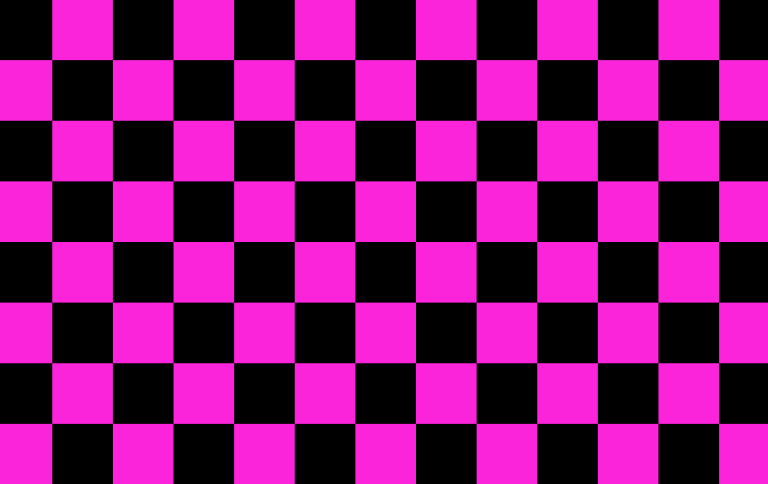
Reproduce this pattern procedurally as a WebGL 2 fragment shader.

```glsl
#version 300 es
precision highp float;
// Two-colour checkerboard of square cells, eight rows high.
// Each axis gives a signed alternating band; the product of the two
// bands selects the colour, with edges softened over one pixel.

uniform vec2 u_resolution;
out vec4 outColor;

const vec3 BLACK = vec3(0.0);
const vec3 MAGENTA = vec3(0.99, 0.14, 0.86);

// Lengths are in canvas heights.
const float CELL_SIZE = 0.12525;
const vec2 GRID_ANCHOR = vec2(0.8595, 0.5);

// +1 in even cells and -1 in odd cells, with a ramp of the given width.
vec2 alternatingBands(vec2 cellPos, float edgeWidth) {
    vec2 edgeDistance = 0.5 - abs(mod(cellPos + 0.5, 2.0) - 1.0);
    return clamp(2.0 * edgeDistance / edgeWidth, -1.0, 1.0);
}

// 0 where the cell indices have equal parity, 1 where they differ.
float checker(vec2 cellPos, float edgeWidth) {
    vec2 bands = alternatingBands(cellPos, edgeWidth);
    return 0.5 - 0.5 * bands.x * bands.y;
}

void main() {
    vec2 pos = gl_FragCoord.xy / u_resolution.y;
    vec2 cellPos = (pos - GRID_ANCHOR) / CELL_SIZE;
    float pixelWidth = 1.0 / (u_resolution.y * CELL_SIZE);

    float ink = checker(cellPos, pixelWidth);
    outColor = vec4(mix(BLACK, MAGENTA, ink), 1.0);
}
```
